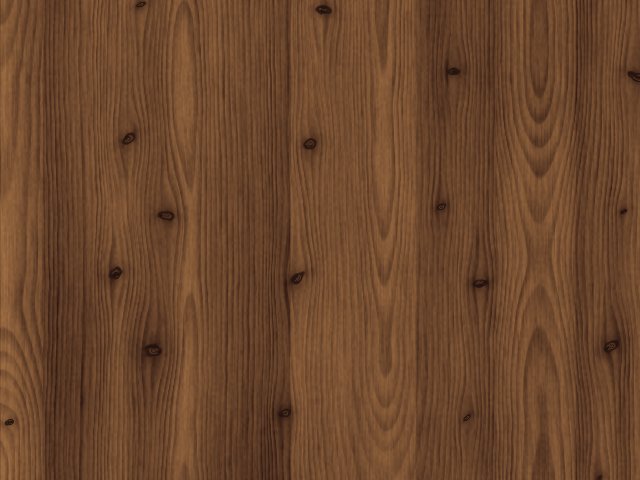
Reproduce this texture procedurally as a Shadertoy shader.

```glsl
// Stained pine boards with upright grain, pointed arches and dark knots.
#define RING_FREQ 105.0
#define RING_DEPTH 0.25
#define FIBRE_DEPTH 0.20
#define BAND_DEPTH 0.28
#define ARCH_GLOW 0.11
#define KNOT_COUNT 18
#define KNOT_SIZE 0.021
#define WIDTH 1.3333
#define DARK_STAIN vec3(0.215, 0.118, 0.082)
#define LIGHT_STAIN vec3(0.600, 0.412, 0.252)
#define KNOT_STAIN vec3(0.125, 0.068, 0.050)

// Each board: left edge, arch centre, tone at its left, tone at its right
const vec4 BOARDS[8] = vec4[8](
    vec4(0.000, 0.010, 0.64, 0.56), vec4(0.090, 0.390, 0.38, 0.62),
    vec4(0.265, 0.390, 0.57, 0.55), vec4(0.505, 0.390, 0.48, 0.33),
    vec4(0.605, 0.800, 0.66, 0.62), vec4(0.868, 0.800, 0.40, 0.44),
    vec4(1.033, 1.125, 0.56, 0.55), vec4(1.200, 1.125, 0.38, 0.57));

float hash(vec2 p) {
    vec3 q = fract(p.xyx * 0.1031);
    q += dot(q, q.yzx + 33.33);
    return fract((q.x + q.y) * q.z);
}

float noise(vec2 p) {
    vec2 i = floor(p), f = fract(p);
    f = f * f * (3.0 - 2.0 * f);
    return mix(mix(hash(i), hash(i + vec2(1, 0)), f.x),
               mix(hash(i + vec2(0, 1)), hash(i + vec2(1, 1)), f.x), f.y);
}

// Centred noise, -0.5 to 0.5
float wobble(vec2 p) { return noise(p + 40.0) - 0.5; }

// Bends the grain around knots; returns warp in x, core in y, halo in z
vec3 knots(vec2 p, out float heart) {
    vec3 sum = vec3(0.0);
    heart = 0.0;
    for (int i = 0; i < KNOT_COUNT; i++) {
        float id = float(i);
        vec2 centre = fract(vec2(0.755, 0.570) * id + vec2(0.18, 0.43)) * vec2(WIDTH, 1.0);
        vec2 d = p - centre;
        float size = KNOT_SIZE * mix(0.35, 1.0, hash(vec2(id, 3.0)));
        float angle = (hash(vec2(id, 7.0)) - 0.3) * 1.8;
        float squash = mix(0.42, 0.85, hash(vec2(id, 11.0)));
        vec2 e = mat2(cos(angle), -sin(angle), sin(angle), cos(angle)) * d;
        float k = length(e / vec2(1.0, squash)) / size;
        k += 0.45 * wobble(p * 90.0 + id);

        vec2 reach = d * vec2(1.0, 0.42) / size;
        sum.x -= d.x * 0.8 * exp(-0.22 * dot(reach, reach));
        float core = 1.0 - smoothstep(0.72, 1.12, k);
        sum.y = max(sum.y, core);
        sum.z += exp(-0.35 * k * k) + 0.4 * exp(-dot(reach, reach) * 0.25);

        // Brown heart with rings and cracks inside the dark rim
        float rings = 0.5 + 0.5 * sin(k * 15.0 + 3.0 * noise(e * 150.0));
        heart = max(heart, (1.0 - smoothstep(0.45, 0.85, k)) * (0.25 + 0.6 * rings)
                * smoothstep(0.25, 0.6, noise(e * vec2(80.0, 220.0) + id)));
    }
    return sum;
}

void mainImage(out vec4 fragColor, in vec2 fragCoord) {
    vec2 p = fragCoord / iResolution.y;
    float pixel = 1.0 / iResolution.y;

    // Board lookup with softened joints
    float tone = 0.0, arch = 0.0, seed = 0.0, joint = 0.0;
    for (int i = 0; i < 8; i++) {
        vec4 board = BOARDS[i];
        float right = i < 7 ? BOARDS[min(i + 1, 7)].x : WIDTH;
        float along = clamp((p.x - board.x) / (right - board.x), 0.0, 1.0);
        float inside = smoothstep(-0.0025, 0.0025, p.x - board.x);
        tone = mix(tone, mix(board.z, board.w, along), inside);
        if (p.x >= board.x) { arch = board.y; seed = floor(arch * 37.0); }
        joint += exp(-pow((p.x - board.x) / 0.0025, 2.0));
    }

    // Grain coordinates, bent by slow drift and knots
    float heart;
    vec3 knot = knots(p, heart);
    vec2 g = p;
    g.x += knot.x + 0.018 * wobble(p * vec2(3.0, 2.2)) + 0.0022 * wobble(p * vec2(30.0, 24.0));

    // Growth rings: a cone cut lengthwise gives arches, then straight lines
    float depth = 0.012 + 0.085 * noise(vec2(p.y * 2.6 + seed * 1.7, seed));
    depth += 0.006 * wobble(p * vec2(12.0, 9.0));
    float across = g.x - arch;
    float radius = length(vec2(across, depth));
    float ring = radius * RING_FREQ + 1.6 * wobble(vec2(radius * 26.0, seed));
    float phase = fract(ring);
    float soft = max(0.15, RING_FREQ * pixel * 0.7);
    float late = smoothstep(0.2, 0.8, phase) * (1.0 - smoothstep(1.0 - soft, 1.0, phase));
    late *= mix(0.55, 1.3, hash(vec2(floor(ring), seed)));
    late *= mix(0.6, 1.25, noise(vec2(g.x * 35.0, p.y * 5.0)));

    // Broad bands, fibres and short pores
    float bands = wobble(vec2(g.x * 24.0, p.y * 0.8)) + 0.5 * wobble(p * vec2(7.0, 3.5));
    float fibre = wobble(vec2(g.x * 330.0, p.y * 18.0)) + 0.6 * wobble(p * vec2(260.0, 150.0));
    float pores = smoothstep(0.72, 0.95, noise(vec2(g.x * 240.0, p.y * 30.0)));
    float glow = exp(-pow(across / 0.035, 2.0));

    tone += 0.055 + ARCH_GLOW * glow + BAND_DEPTH * bands + FIBRE_DEPTH * fibre;
    tone -= RING_DEPTH * (late - 0.12) + 0.10 * pores + 0.07 * min(joint, 1.0);
    tone -= 0.28 * min(knot.z, 1.4);

    // Stain colours, then knots on top
    vec3 colour = mix(DARK_STAIN, LIGHT_STAIN, clamp(tone, -0.1, 1.08));
    vec3 knotColour = mix(KNOT_STAIN, vec3(0.37, 0.22, 0.14), heart);
    colour = mix(colour, knotColour, knot.y * 0.93);
    fragColor = vec4(colour, 1.0);
}
```
